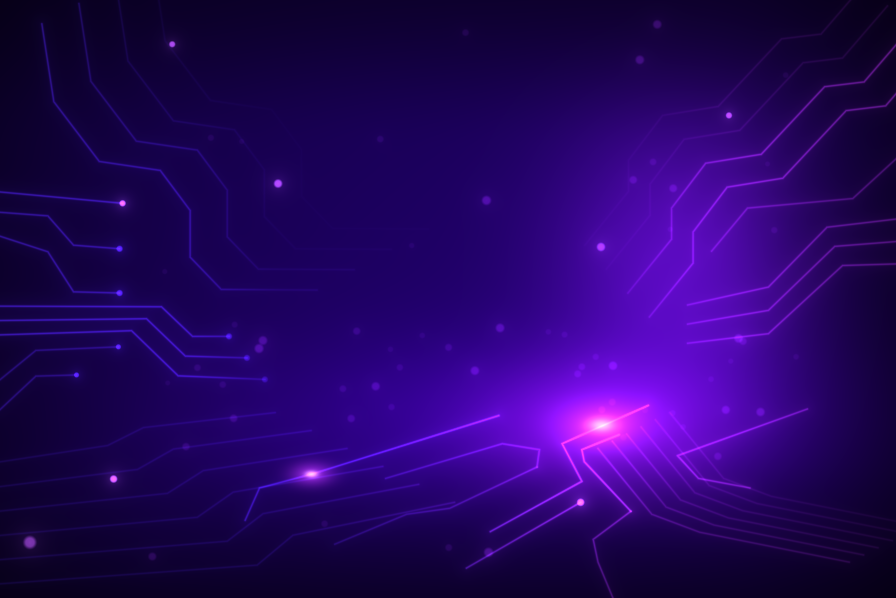
Write a Shadertoy shader that draws this background.

```glsl
// Violet circuit board: traces climb two dim walls and spread over a floor
// towards a bright pink spark. Gaussian lights form the haze, families of
// bent polylines form the traces, hashed discs float as blurred motes.

float hash(float n) {
    n = fract(n * .1031);
    n *= n + 33.33;
    return fract(n * (n + n));
}

float glow(vec2 p, vec2 center, vec2 size) {
    vec2 d = (p - center) / size;
    return exp(-dot(d, d));
}

float segment(vec2 p, vec2 a, vec2 b) {
    vec2 pa = p - a, ba = b - a;
    return length(pa - ba * clamp(dot(pa, ba) / dot(ba, ba), 0., 1.));
}

float trace(vec2 p, vec2 a, vec2 b, vec2 c, vec2 d) {
    return min(segment(p, a, b), min(segment(p, b, c), segment(p, c, d)));
}

// Thin core with a faint halo
float stroke(float d) {
    float w = max(.0018, .6 / iResolution.y);
    return .8 * exp(-d * d / (w * w)) + .14 * exp(-d / .012);
}

float pad(vec2 p, vec2 center, float r) {
    float d = length(p - center);
    return 1. - smoothstep(r * .5, r * 1.1, d) + .3 * exp(-d / (r * 1.5));
}

vec3 spark(vec2 p, vec2 center, float r) {
    return vec3(.42, .13, .4) * glow(p, center, r * vec2(1., .55))
         + vec3(.6, .6, .45) * glow(p, center, r * vec2(.3, .16));
}

float leftWall(vec2 p) {
    float ink = .8 * stroke(segment(p, vec2(0., .679), vec2(.205, .66)));
    vec2 joint = vec2(.268, .715);
    for (float k = 0.; k < 4.; k++) {
        vec2 q = p - k * vec2(.062, .034);
        float d = trace(q, vec2(.07, .96), vec2(.09, .83), vec2(.166, .73), joint);
        d = min(d, trace(q, joint, vec2(.318, .648), vec2(.318, .57), vec2(.37, .516)));
        d = min(d, segment(q, vec2(.37, .516), vec2(.53, .515)));
        ink += stroke(d) * .65 / (1. + k * k * .5);
    }
    for (float k = 0.; k < 3.; k++) {
        vec2 end = vec2(.383 + .03 * k, .4375 - .036 * k);
        ink += .85 * stroke(trace(p, vec2(0., .488 - .024 * k), vec2(.27 - .025 * k, .487 - .02 * k),
            vec2(.322 - .012 * k, .4375 - .033 * k), end)) + pad(p, end, .006);
    }
    for (float k = 0.; k < 2.; k++) {
        vec2 low = vec2(.198 - .07 * k, .42 - .047 * k), high = vec2(.2, .584 - .074 * k);
        ink += .5 * stroke(trace(p, vec2(0., .365 - .05 * k), vec2(.06, .414 - .043 * k), low, low - .001));
        ink += .7 * stroke(trace(p, vec2(0., .645 - .04 * k), vec2(.08, .639 - .06 * k),
            vec2(.123, .59 - .078 * k), high));
        ink += pad(p, low, .005) + pad(p, high, .006);
    }
    return ink;
}

float rightWall(vec2 p) {
    float ink = .5 * stroke(trace(p, vec2(1.51, .745), vec2(1.426, .668), vec2(1.25, .652), vec2(1.19, .58)));
    vec2 joint = vec2(1.273, .742);
    for (float k = 0.; k < 4.; k++) {
        vec2 q = p - (1. - k) * vec2(.036, -.04);
        float d = trace(q, vec2(1.52, .95), vec2(1.445, .863), vec2(1.379, .855), joint);
        d = min(d, trace(q, joint, vec2(1.18, .727), vec2(1.123, .652), vec2(1.123, .6)));
        d = min(d, segment(q, vec2(1.123, .6), vec2(1.05, .51)));
        ink += stroke(d) * (k < 2. ? .75 : .2);
    }
    for (float k = 0.; k < 3.; k++)
        ink += .6 * stroke(trace(p, vec2(1.51, .635 - .038 * k), vec2(1.383 + .013 * k, .62 - .032 * k),
            vec2(1.285, .52 - .039 * k), vec2(1.15, .49 - .032 * k)));
    return ink;
}

float floorTraces(vec2 p) {
    vec2 bend = vec2(1.055, .145), corner = vec2(.898, .219);
    float ink = stroke(trace(p, vec2(.41, .13), vec2(.434, .184), vec2(.521, .207), vec2(.834, .305)));
    ink += stroke(trace(p, vec2(1.084, .322), vec2(.94, .258), vec2(.973, .195), vec2(.82, .111)));
    ink += stroke(trace(p, vec2(1.035, .273), vec2(.973, .248), vec2(.977, .228), bend));
    ink += .7 * stroke(trace(p, bend, vec2(.992, .098), vec2(1., .06), vec2(1.025, 0.)));
    ink += .9 * stroke(segment(p, vec2(.971, .16), vec2(.78, .05)));
    ink += .5 * stroke(trace(p, vec2(.645, .2), vec2(.84, .258), vec2(.902, .248), corner));
    ink += .5 * stroke(trace(p, corner, vec2(.752, .15), vec2(.68, .14), vec2(.56, .09)));
    ink += .6 * stroke(trace(p, vec2(1.35, .316), vec2(1.133, .238), vec2(1.168, .2), vec2(1.254, .184)));
    for (float k = 0.; k < 6.; k++) {
        ink += .35 * stroke(trace(p, vec2(-.05, .22 - .04 * k), vec2(.18 + .05 * k, .255 - .04 * k),
            vec2(.24 + .05 * k, .285 - .036 * k), vec2(.46 + .06 * k, .31 - .03 * k)));
        ink += .4 / (1. + .3 * k) * stroke(trace(p - k * vec2(.024, .012),
            vec2(1., .25), vec2(1.09, .14), vec2(1.17, .11), vec2(1.42, .06)));
    }
    return ink;
}

void mainImage(out vec4 fragColor, in vec2 fragCoord) {
    vec2 p = fragCoord / iResolution.y, hub = vec2(1.006, .289);
    // Haze, horizon and vignette
    vec3 color = vec3(.045, 0., .17) + vec3(.07, 0., .22) * glow(p, vec2(.8, .5), vec2(.7, .62));
    color += vec3(.25, .04, .4) * glow(p, vec2(1.14, .55), vec2(.21, .26));
    color += vec3(.1, 0., .24) * glow(p, vec2(.92, .3), vec2(.55, .14));
    color += vec3(.28, .05, .3) * glow(p, hub, vec2(.2, .1));
    color *= smoothstep(-.3, .25, p.y) * smoothstep(-.6, .3, p.x) * smoothstep(1.95, 1.2, p.x);
    color *= 1. - .4 * smoothstep(.75, 1.05, p.y);
    // Traces, dimmed where the walls recede
    vec3 tint = mix(vec3(.27, .13, .8), vec3(.6, .16, .72), smoothstep(.4, 1.2, p.x));
    float recede = 1. - .75 * smoothstep(.27, .5, p.x) * smoothstep(1.28, 1., p.x);
    color += tint * (leftWall(p) + rightWall(p)) * recede * .75;
    color += tint * floorTraces(p) * (.5 + .6 * glow(p, hub, vec2(.4, .2)));
    // Drifting motes, denser near the horizon
    for (float i = 1.; i < 60.; i++) {
        float h = hash(i), y = hash(i + 71.);
        vec2 center = vec2(.25 + 1.1 * hash(i + 137.), i < 32. ? .3 + .17 * y : y);
        color += vec3(.35, .1, .5) * pad(p, center, .005 + .004 * h) * (.1 + .35 * h * h);
    }
    // Bright terminals and sparks
    float points = pad(p, vec2(.205, .66), .006) + pad(p, vec2(.971, .16), .007) + pad(p, vec2(.19, .199), .007);
    points += .7 * (pad(p, vec2(.288, .926), .006) + pad(p, vec2(1.219, .807), .006) + pad(p, vec2(.465, .693), .008));
    points += .5 * (pad(p, vec2(1.005, .587), .008) + pad(p, vec2(.05, .093), .012));
    color += vec3(.7, .33, .85) * points + spark(p, hub, .07) + spark(p, vec2(.521, .207), .034);
    fragColor = vec4(min(color, 1.), 1.);
}
```
